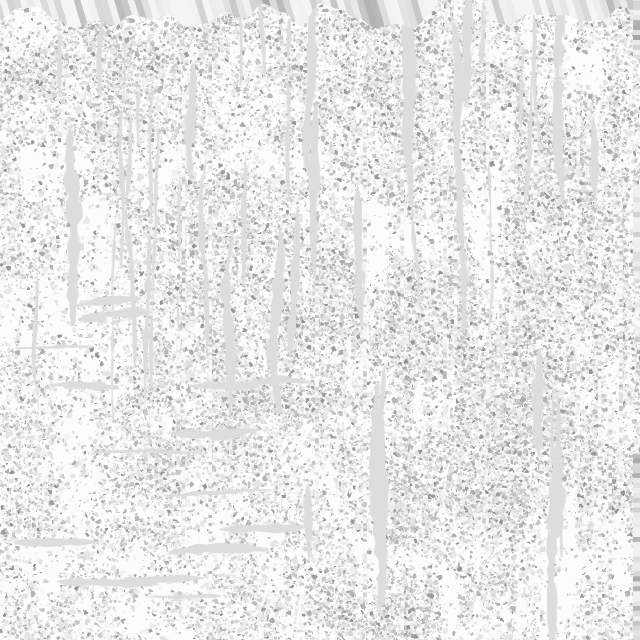
Reproduce this texture procedurally as a Shadertoy shader.

```glsl
// Weathered white surface: grey speckles, worn vertical streaks and dashed glitch columns.

const float PAPER = 0.99;
const float STREAK_INK = 0.125;
const int VERTICAL_STREAKS = 46;
const int HORIZONTAL_STREAKS = 15;

float hash(vec2 p) {
    return fract(sin(dot(p, vec2(127.1, 311.7))) * 43758.5453);
}

float noise(vec2 p) {
    vec2 i = floor(p), f = fract(p);
    f = f * f * (3.0 - 2.0 * f);
    return mix(mix(hash(i), hash(i + vec2(1, 0)), f.x),
               mix(hash(i + vec2(0, 1)), hash(i + vec2(1, 1)), f.x), f.y);
}

// Patchy amount of speckle, about 1 on average; the right side breaks into columns
float speckleDensity(vec2 p) {
    float broad = noise(p * 8.0 + 3.0);
    float clump = noise(p * 24.0 + 17.0);
    float fine = noise(p * 58.0 + 41.0);
    float column = noise(vec2(p.x * 75.0, p.y * 5.0));
    float columnAmount = mix(0.3, 0.9, smoothstep(0.4, 0.6, p.x));
    float d = 0.9 * broad + 0.8 * clump + 0.5 * fine + columnAmount * (column - 0.5);
    return clamp(1.8 * d - 0.95, 0.08, 1.9);
}

// Irregular grains scattered one per cell; returns the darkest ink at p
float grains(vec2 p, float count, float cover, vec2 inkRange, float pixel) {
    vec2 q = p * count;
    q += 0.7 * (vec2(noise(q * 1.6), noise(q * 1.6 + 31.0)) - 0.5);
    vec2 cell = floor(q);
    float blur = 0.6 * pixel * count;
    float ink = 0.0;
    for (int y = -1; y <= 1; y++)
    for (int x = -1; x <= 1; x++) {
        vec2 id = cell + vec2(x, y);
        if (hash(id + 5.3) > cover) continue;
        vec2 centre = id + vec2(hash(id + 11.7), hash(id + 23.1));
        float radius = mix(0.25, 0.62, hash(id + 37.9));
        float tone = mix(inkRange.x, inkRange.y, pow(hash(id + 53.2), 1.5));
        float edge = length(q - centre) - radius;
        ink = max(ink, tone * (1.0 - smoothstep(-blur, blur, edge)));
    }
    return ink;
}

// Ragged, tapering stroke along y
float streak(vec2 p, vec2 centre, vec2 halfSize, float seed, float pixel) {
    float along = (p.y - centre.y) / halfSize.y;
    if (abs(along) > 1.0 || abs(p.x - centre.x) > 0.04) return 0.0;
    float bend = 0.014 * (noise(vec2(p.y * 9.0, seed)) - 0.5);
    float taper = sqrt(1.0 - along * along);
    float ragged = 0.55 + 0.75 * noise(vec2(p.y * 65.0, seed + 9.0));
    float fibre = 0.005 * (noise(p * vec2(230.0, 18.0) + seed) - 0.5);
    float edge = abs(p.x - centre.x - bend) - halfSize.x * taper * ragged + fibre;
    return 1.0 - smoothstep(-pixel, pixel, edge);
}

// Long vertical streaks, plus short horizontal ones at the lower left
float streakMask(vec2 p, float pixel) {
    float mask = 0.0;
    for (int i = 0; i < VERTICAL_STREAKS; i++) {
        float s = float(i) + 1.0;
        float x = hash(vec2(s, 1.0));
        float y = mix(x < 0.48 ? 0.45 : 0.0, 1.0, hash(vec2(s, 2.0)));
        float width = mix(0.002, 0.011, pow(hash(vec2(s, 3.0)), 2.0));
        float len = mix(0.05, 0.23, hash(vec2(s, 4.0)));
        mask = max(mask, streak(p, vec2(x, y), vec2(width, len), s, pixel));
    }
    for (int i = 0; i < HORIZONTAL_STREAKS; i++) {
        float s = float(i) + 70.0;
        vec2 centre = vec2(mix(0.02, 0.6, hash(vec2(s, 5.0))), mix(0.08, 0.42, hash(vec2(s, 6.0))));
        float width = mix(0.002, 0.008, hash(vec2(s, 7.0)));
        float len = mix(0.05, 0.1, hash(vec2(s, 8.0)));
        mask = max(mask, streak(p.yx, centre, vec2(width, len), s, pixel));
    }
    return mask;
}

// Stack of flat bars along y, with softened joints
float bars(float y, float column, float rows, float pixel) {
    float v = y * rows, row = floor(v);
    float a = hash(vec2(row, column)), b = hash(vec2(row + 1.0, column));
    float tone = mix(a * a * a, b * b * b, smoothstep(1.0 - min(pixel * rows, 1.0), 1.0, fract(v)));
    return 0.3 * tone;
}

void mainImage(out vec4 fragColor, in vec2 fragCoord) {
    vec2 p = fragCoord / iResolution.xy;
    float pixel = 1.0 / min(iResolution.x, iResolution.y);

    // Speckles: pale mottling, fine dust and dark grains
    float density = speckleDensity(p);
    float ink = grains(p, 115.0, 0.3 * density, vec2(0.03, 0.11), pixel);
    ink = max(ink, grains(p + 7.0, 230.0, 0.38 * density, vec2(0.06, 0.32), pixel));
    ink = max(ink, grains(p + 13.0, 150.0, 0.32 * density, vec2(0.09, 0.46), pixel));

    // Dashed columns, denser to the right
    float column = floor(p.x * 120.0), inColumn = fract(p.x * 120.0);
    float share = mix(0.1, 0.26, smoothstep(0.45, 0.7, p.x));
    float run = smoothstep(0.48, 0.52, noise(vec2(column * 3.7, p.y * 5.0)));
    float soft = pixel * 120.0;
    float strip = smoothstep(0.0, soft, inColumn) * (1.0 - smoothstep(0.85 - soft, 0.85, inColumn));
    float dashed = step(hash(vec2(column, 91.0)), share) * run * strip;
    ink = mix(ink, bars(p.y, column, 240.0, pixel), dashed);

    ink = mix(ink, STREAK_INK, streakMask(p, pixel));

    // Smeared bars along the top and right borders
    float top = smoothstep(0.0, pixel, p.y - 0.955 - 0.04 * noise(vec2(p.x * 34.0, 4.0)));
    top *= smoothstep(0.42, 0.46, noise(vec2(p.x * 7.0, 12.0)));
    ink = mix(ink, 0.03 + bars(p.x + 0.3 * (p.y - 1.0), 3.0, 95.0, pixel), top);
    float side = smoothstep(0.0, pixel, p.x - 0.988) * smoothstep(0.45, 0.48, noise(vec2(p.y * 6.0, 29.0)));
    ink = mix(ink, 0.05 + bars(p.y, 8.0, 130.0, pixel), side);

    fragColor = vec4(vec3(PAPER - ink), 1.0);
}
```
